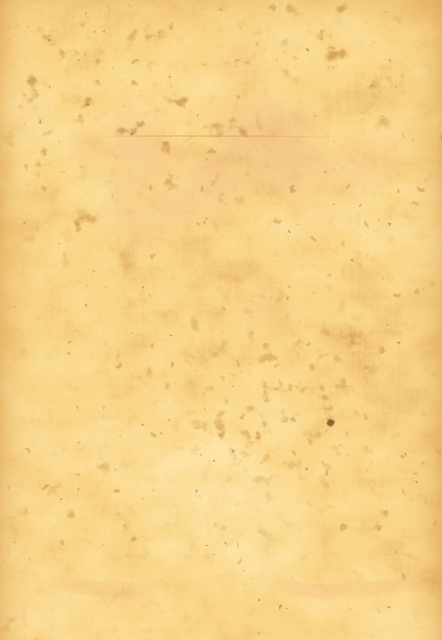
A WebGL 1 fragment shader for this texture:

```glsl
precision highp float;

uniform vec2 u_resolution;

const vec3 UMBER = vec3(0.50, 0.33, 0.13);
const vec3 STAIN = vec3(0.80, 0.59, 0.29);
const vec3 EDGE = vec3(0.87, 0.66, 0.35);
const vec3 TAN = vec3(0.90, 0.71, 0.43);
const vec3 OCHRE = vec3(0.955, 0.79, 0.485);
const vec3 STRAW = vec3(0.98, 0.84, 0.54);
const vec3 CREAM = vec3(0.985, 0.865, 0.59);
const vec3 PALE = vec3(0.995, 0.89, 0.65);
const vec3 ROSE = vec3(0.955, 0.775, 0.55);

vec2 hash2(vec2 cell) {
  vec3 q = fract(cell.xyx * vec3(0.1031, 0.1030, 0.0973));
  q += dot(q, q.yzx + 33.33);
  return fract((q.xx + q.yz) * q.zy);
}

float cornerSlope(vec2 cell, vec2 offset) {
  float angle = 6.2832 * hash2(cell).x;
  return dot(vec2(cos(angle), sin(angle)), offset);
}

float gradientNoise(vec2 p) {
  vec2 i = floor(p);
  vec2 f = p - i;
  vec2 u = f * f * f * (f * (f * 6.0 - 15.0) + 10.0);
  vec2 e = vec2(1.0, 0.0);
  float low = mix(cornerSlope(i, f), cornerSlope(i + e, f - e), u.x);
  float high = mix(cornerSlope(i + e.yx, f - e.yx), cornerSlope(i + 1.0, f - 1.0), u.x);
  return mix(low, high, u.y);
}

float fbm(vec2 p) {
  float sum = 0.0;
  float amplitude = 0.5;
  for (int i = 0; i < 5; i++) {
    sum += amplitude * gradientNoise(p);
    p = mat2(1.6, 1.2, -1.2, 1.6) * p + 17.3;
    amplitude *= 0.5;
  }
  return sum;
}

// Soft round patch of the given radius
float patchMask(vec2 p, vec2 center, vec2 radius) {
  return 1.0 - smoothstep(0.2, 1.0, length((p - center) / radius));
}

// Sparse ragged specks, one candidate per grid cell
float specks(vec2 p, float scale, float density, float size) {
  vec2 q = p * scale + 0.25 * vec2(gradientNoise(p * scale * 3.0), gradientNoise(p * scale * 3.0 + 40.0));
  vec2 cell = floor(q);
  vec2 dice = hash2(cell + 71.0);
  vec2 center = 0.3 + 0.4 * hash2(cell + 13.0);
  float radius = size * (0.4 + 0.6 * dice.y);
  float dotMask = 1.0 - smoothstep(0.4 * radius, radius, length(q - cell - center));
  return dotMask * step(dice.x, density) * (0.4 + 0.6 * dice.y);
}

vec3 paperRamp(float tone) {
  vec3 color = mix(TAN, OCHRE, smoothstep(0.0, 0.25, tone));
  color = mix(color, STRAW, smoothstep(0.2, 0.5, tone));
  color = mix(color, CREAM, smoothstep(0.5, 0.75, tone));
  return mix(color, PALE, smoothstep(0.72, 1.0, tone));
}

void main() {
  vec2 p = gl_FragCoord.xy / u_resolution.y;
  float width = u_resolution.x / u_resolution.y;
  float x = p.x / width;

  // Cloudy paper tone with fine fibres
  float clouds = fbm(p * vec2(4.0, 5.5) + 3.0);
  float mottle = fbm(p * vec2(17.0, 22.0) + 31.0);
  float grain = gradientNoise(p * 190.0) + 0.6 * gradientNoise(p * 330.0);
  float fibres = gradientNoise(p * vec2(150.0, 9.0)) + gradientNoise(p * vec2(12.0, 130.0));
  float tone = 0.54 + 0.85 * clouds + 0.6 * mottle + 0.09 * grain + 0.06 * fibres;
  tone += 0.13 * patchMask(p, vec2(0.25 * width, 0.16), vec2(0.4, 0.2));
  tone -= 0.13 * patchMask(p, vec2(0.5 * width, 0.52), vec2(0.4, 0.22));

  // Ragged fold near the foot
  float foldY = p.y - 0.088 - 0.025 * fbm(p * vec2(7.0, 2.0));
  float fold = smoothstep(-0.022, -0.012, foldY) * (1.0 - smoothstep(0.0, 0.01, foldY));
  fold *= smoothstep(-0.15, 0.1, gradientNoise(p * vec2(6.0, 3.0) + 9.0));
  tone -= 0.17 * fold;
  vec3 color = paperRamp(tone);

  // Rosy discolouration
  float rosy = smoothstep(-0.1, 0.25, fbm(p * 6.0 + 57.0));
  float upper = patchMask(p, vec2(0.48 * width, 0.72), vec2(0.42, 0.3));
  color = mix(color, ROSE, 0.6 * rosy * upper + 0.35 * fold);

  // Blotches gathered in the upper half, fainter foxing elsewhere
  float cluster = smoothstep(0.04, 0.3, fbm(p * vec2(5.0, 8.0) + 83.0) + 0.15 * smoothstep(0.4, 0.85, p.y));
  float blots = smoothstep(0.12, 0.32, fbm(p * 28.0 + 11.0));
  color = mix(color, STAIN, 0.75 * cluster * blots);
  float foxing = smoothstep(0.1, 0.3, fbm(p * 42.0 + 19.0));
  float foxedArea = patchMask(p, vec2(0.66 * width, 0.38), vec2(0.2, 0.22));
  color = mix(color, STAIN, foxing * (0.1 + 0.4 * foxedArea));

  // Specks, faint crease and one dark spot
  color = mix(color, STAIN, 0.6 * specks(p, 36.0, 0.1, 0.24));
  color = mix(color, UMBER, 0.45 * specks(p, 70.0, 0.04, 0.2));
  float creaseSpan = smoothstep(0.2, 0.35, x) * (1.0 - smoothstep(0.55, 0.85, x));
  float crease = 1.0 - smoothstep(0.0005, 0.002, abs(p.y - 0.787 - 0.003 * gradientNoise(p * 9.0)));
  color = mix(color, STAIN, 0.35 * crease * creaseSpan);
  float spotDistance = length(p - vec2(0.748 * width, 0.339)) + 0.002 * gradientNoise(p * 160.0);
  color = mix(color, UMBER, 0.85 * (1.0 - smoothstep(0.004, 0.0075, spotDistance)));

  // Toasted margins
  float side = min(p.x, width - p.x) + 0.02 * clouds;
  float margin = 0.6 * exp(-max(side, 0.0) / 0.022) + 0.3 * exp(-(1.0 - p.y) / 0.025);
  color = mix(color, EDGE, clamp(margin, 0.0, 0.8));

  gl_FragColor = vec4(color, 1.0);
}
```
